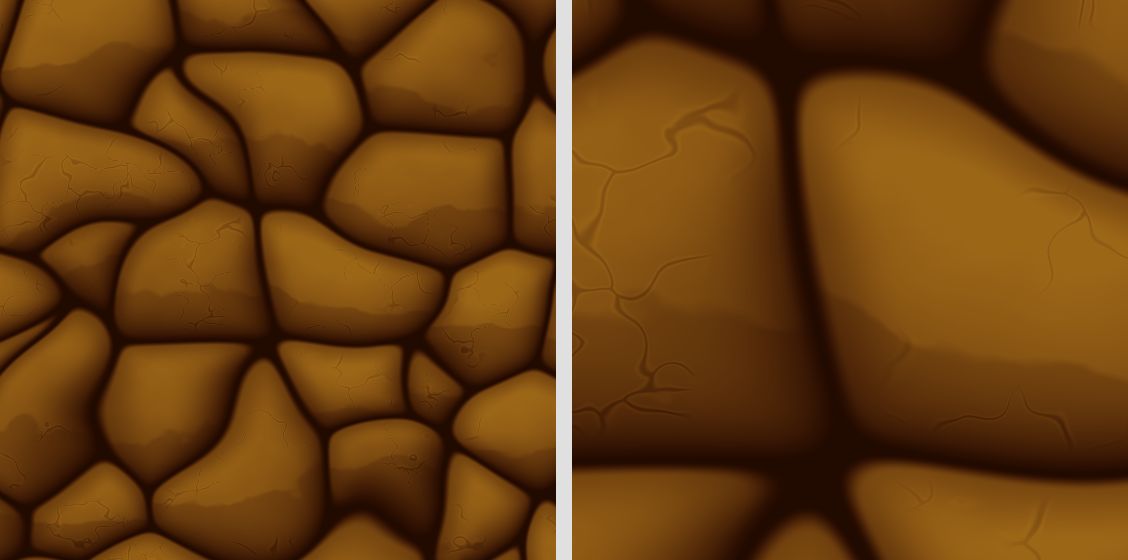
Left, the full canvas; right, a detail of the centre.
A Shadertoy shader for this texture:

```glsl
// Dry stone wall: rounded amber boulders packed with thin, dark joints.
// A weighted Voronoi pattern on warped space gives stones of mixed sizes;
// smooth edge distances shade them, and a finer pattern adds faint cracks.

const vec2 STONES_PER_HEIGHT = vec2(4.2, 4.9);
const vec2 LIGHT_DIR = vec2(-0.42, 0.91);
const vec3 JOINT_COLOR = vec3(0.13, 0.04, 0.0);
const vec3 STONE_COLOR = vec3(0.61, 0.40, 0.09);

struct Cell {
    vec2 offset;   // position relative to the stone's site
    vec2 outward;  // soft direction towards the closest joints
    float edge;    // rounded distance to the joint
    float id;      // random value per stone
};

float hash(vec2 p) {
    return fract(sin(dot(p, vec2(127.1, 311.7))) * 43758.5453);
}

float noise(vec2 p) {
    vec2 i = floor(p), f = fract(p);
    f = f * f * (3.0 - 2.0 * f);
    return mix(mix(hash(i), hash(i + vec2(1, 0)), f.x),
               mix(hash(i + vec2(0, 1)), hash(i + vec2(1, 1)), f.x), f.y);
}

float fbm(vec2 p) {
    float sum = 0.0, amp = 0.5;
    for (int i = 0; i < 4; i++) {
        sum += amp * noise(p);
        p = p * 2.03 + 17.3;
        amp *= 0.5;
    }
    return sum / 0.9375;
}

vec2 warp(vec2 p, float amount) {
    return p + amount * (vec2(noise(p + 31.7), noise(p + 74.2)) - 0.5);
}

vec2 site(vec2 cell, float jitter) {
    vec2 random = vec2(hash(cell + 3.1), hash(cell + 58.4));
    return cell + 0.5 + jitter * (random - 0.5);
}

float weight(vec2 cell, float spread) {
    return spread * hash(cell + 91.6);
}

// Weighted Voronoi cell whose corners are rounded by a soft minimum.
Cell findCell(vec2 p, float jitter, float spread, float rounding) {
    vec2 base = floor(p), owner = base;
    float nearest = 1e5;
    for (int y = -2; y <= 2; y++)
    for (int x = -2; x <= 2; x++) {
        vec2 cell = base + vec2(x, y);
        vec2 toSite = site(cell, jitter) - p;
        float power = dot(toSite, toSite) - weight(cell, spread);
        if (power < nearest) { nearest = power; owner = cell; }
    }

    vec2 center = site(owner, jitter), direction = vec2(0);
    float edgeSum = 0.0, directionSum = 0.0;
    for (int y = -2; y <= 2; y++)
    for (int x = -2; x <= 2; x++) {
        vec2 cell = base + vec2(x, y);
        if (cell == owner) continue;
        vec2 other = site(cell, jitter);
        vec2 toSite = other - p;
        float power = dot(toSite, toSite) - weight(cell, spread);
        float gap = max(length(other - center), 0.05);
        float dist = 0.5 * (power - nearest) / gap;
        float soft = exp(-dist / 0.13);
        edgeSum += exp(-dist / rounding);
        directionSum += soft;
        direction += soft * (other - center) / gap;
    }
    return Cell(p - center, direction / max(directionSum, 1e-6),
                -rounding * log(max(edgeSum, 1e-20)), hash(owner + 12.9));
}

// Crisp rim on lit sides, long soft shadow on lower sides.
float stoneTone(Cell stone, vec2 p) {
    float lit = smoothstep(-0.8, 0.7, dot(stone.outward, LIGHT_DIR));
    float depth = max(stone.edge, 0.0);
    float shadow = 1.0 - exp(-depth / 0.17);
    float rim = 0.66 * smoothstep(0.006, 0.055, depth) + 0.34 * smoothstep(0.0, 0.24, depth);
    float tone = mix(shadow, rim, lit);
    float ragged = stone.offset.y + 0.42 * (fbm(p * 2.8) - 0.5);
    float underside = 1.0 - smoothstep(-0.22, -0.16, ragged);
    tone *= 1.0 - 0.17 * underside;
    tone *= 0.86 + 0.14 * smoothstep(-0.45, 0.4, stone.offset.y);
    return tone * (0.93 + 0.10 * stone.id + 0.14 * (fbm(p * 3.0 + 8.0) - 0.5));
}

// Broken hairlines: a dark groove with a paler lip beside it.
float crackTone(vec2 p) {
    vec2 q = p * 3.4 + 0.5 * vec2(noise(p * 11.0), noise(p * 11.0 + 9.0));
    float dist = findCell(warp(q, 0.7), 0.95, 0.0, 0.01).edge;
    float groove = 1.0 - smoothstep(0.004, 0.034, dist);
    float lip = smoothstep(0.02, 0.04, dist) * (1.0 - smoothstep(0.04, 0.08, dist));
    float broken = smoothstep(0.54, 0.70, noise(p * 2.7 + 45.0));
    return broken * (0.05 * lip - 0.13 * groove);
}

vec3 stoneColor(float tone) {
    float t = clamp(tone, 0.0, 1.0);
    return mix(JOINT_COLOR, STONE_COLOR, vec3(t, pow(t, 1.18), pow(t, 1.1)));
}

void mainImage(out vec4 fragColor, in vec2 fragCoord) {
    vec2 p = fragCoord / iResolution.y * STONES_PER_HEIGHT + 7.0;
    Cell stone = findCell(warp(p, 0.6), 0.9, 0.36, 0.042);
    float tone = stoneTone(stone, p);
    tone += crackTone(p) * smoothstep(0.06, 0.16, stone.edge);
    fragColor = vec4(stoneColor(tone), 1.0);
}
```
